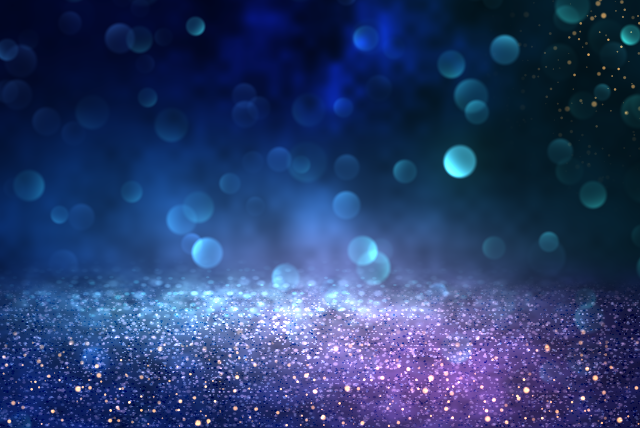
A WebGL 2 fragment shader for this background:

```glsl
#version 300 es
precision highp float;

uniform vec2 u_resolution;
out vec4 outColor;

#define HORIZON 0.335
#define BOKEH_LAYERS 4
#define BOKEH_CELL 0.125
#define BOKEH_DENSITY 0.46
#define BOKEH_GAIN 0.85
#define GRAIN_LAYERS 5
#define GRAIN_GAIN 0.5
#define GOLD_GAIN 1.05
#define FOCUS vec2(1.075, 0.623)
#define GOLD vec3(1.0, 0.66, 0.30)
#define TEAL vec3(0.20, 0.72, 0.68)
#define AZURE vec3(0.25, 0.50, 0.80)

vec3 hash3(vec2 p) {
  vec3 q = fract(p.xyx * vec3(0.1031, 0.1030, 0.0973));
  q += dot(q, q.yxz + 33.33);
  return fract((q.xxy + q.yzz) * q.zyx);
}

float noise(vec2 p) {
  vec2 i = floor(p), f = fract(p);
  f = f * f * (3.0 - 2.0 * f);
  float low = mix(hash3(i).x, hash3(i + vec2(1, 0)).x, f.x);
  float high = mix(hash3(i + vec2(0, 1)).x, hash3(i + vec2(1, 1)).x, f.x);
  return mix(low, high, f.y);
}

float fbm(vec2 p) {
  return 0.5 * noise(p) + 0.3 * noise(p * 2.1 + 7.0) + 0.2 * noise(p * 4.3 + 19.0);
}

// Soft elliptical glow
float glow(vec2 p, vec2 center, vec2 size) {
  vec2 d = (p - center) / size;
  return exp(-dot(d, d));
}

vec3 skyColor(vec2 p) {
  vec3 c = mix(vec3(0.005, 0.025, 0.16), vec3(0.01, 0.09, 0.13), smoothstep(0.6, 1.1, p.x));
  c += vec3(0.02, 0.15, 0.24) * glow(p, vec2(0.32, 0.5), vec2(0.5, 0.24));
  float haze = fbm(p * 8.0);
  c += vec3(0.02, 0.07, 0.42) * glow(p, vec2(0.76, 0.86), vec2(0.28, 0.15)) * haze * haze * 2.2;
  c = mix(c, vec3(0.20, 0.42, 0.70), 0.85 * glow(p, vec2(0.66, 0.44), vec2(0.42, 0.17)));
  c = mix(c, vec3(0.50, 0.54, 0.82), 0.75 * glow(p, vec2(0.78, 0.37), vec2(0.36, 0.1)));
  return c * (0.6 + 0.8 * haze);
}

vec3 groundColor(vec2 p) {
  vec3 c = mix(vec3(0.04, 0.11, 0.35), vec3(0.06, 0.07, 0.24), smoothstep(0.5, 1.4, p.x));
  c = mix(c, vec3(0.20, 0.46, 0.66), 0.8 * glow(p, vec2(0.4, 0.28), vec2(0.38, 0.12)));
  c = mix(c, vec3(0.62, 0.60, 0.84), 0.95 * glow(p, vec2(0.82, 0.26), vec2(0.38, 0.14)));
  c = mix(c, vec3(0.56, 0.36, 0.73), 0.8 * glow(p, vec2(1.02, 0.11), vec2(0.28, 0.14)));
  return c * (0.6 + 0.8 * fbm(p * vec2(14.0, 26.0)));
}

// Translucent disc with a lit crescent on one side
float lens(vec2 d, float radius, float tilt) {
  float r = length(d) / radius;
  float soft = 0.1 + 1.0 / (u_resolution.y * radius);
  float side = 0.5 + 0.5 * dot(d / radius, vec2(cos(tilt), sin(tilt)));
  float body = 0.35 + 0.15 * r * r + 1.2 * side * side * side;
  return body * (1.0 - smoothstep(1.0 - soft, 1.0 + soft, r));
}

vec3 bokeh(vec2 p) {
  vec3 sum = vec3(0);
  for (int layer = 0; layer < BOKEH_LAYERS; layer++) {
    float depth = float(layer), cell = BOKEH_CELL * (1.0 + 0.15 * depth);
    vec2 base = floor(p / cell);
    for (int k = 0; k < 9; k++) {
      vec2 id = base + vec2(k % 3 - 1, k / 3 - 1);
      vec3 place = hash3(id + 37.0 * depth + 11.0), look = hash3(id + 53.0 * depth + 91.0);
      vec2 center = (id + place.xy) * cell;
      float radius = mix(0.019, 0.036, look.y) * (1.0 + 0.1 * depth);
      float power = mix(0.12, 0.95, look.x * look.x) / (1.0 + 0.5 * depth);
      power *= step(place.z, BOKEH_DENSITY) * mix(0.3, 1.0, smoothstep(0.28, 0.42, center.y));
      power *= mix(0.35, 1.0, smoothstep(0.1, 0.5, center.x + 0.4 * (0.75 - center.y)));
      vec3 tint = mix(AZURE, TEAL, smoothstep(0.1, 0.7, look.z + 0.4 * (center.x - 0.7)));
      sum += tint * power * lens(p - center, radius, 6.28 * look.z);
    }
  }
  return sum * BOKEH_GAIN;
}

// One speck per cell on shifted rows; x is coverage, y a random shade
vec2 specks(vec2 p, vec2 cell, float density, float size, float seed) {
  vec2 grid = p / cell;
  grid.x += 7.0 * hash3(vec2(floor(grid.y), seed)).y;
  vec2 id = floor(grid);
  vec3 r = hash3(id + seed);
  float shade = hash3(id + seed + 71.0).x;
  float radius = size * (0.45 + 0.55 * shade);
  float d = length(fract(grid) - mix(vec2(size), vec2(1.0 - size), r.xy));
  return vec2(step(r.z, density) * (1.0 - smoothstep(0.3 * radius, radius, d)), shade);
}

vec3 glitter(vec2 p) {
  float ground = 1.0 - smoothstep(HORIZON - 0.1, HORIZON + 0.02, p.y);
  float light = 0.4 + 0.6 * glow(p, vec2(0.7, 0.23), vec2(0.6, 0.14));
  light *= 0.3 + 1.4 * fbm(p * vec2(14.0, 24.0) + 5.0);
  vec3 sum = vec3(0);
  // Fine grains, some of them dark
  for (int i = 0; i < GRAIN_LAYERS; i++) {
    float k = float(i), width = 0.009 + 0.003 * k;
    vec2 grain = specks(p, vec2(width, width * 0.75), 0.45, 0.4, 17.0 * k + 3.0);
    vec3 tint = mix(vec3(0.25, 0.62, 0.85), vec3(0.9, 0.66, 0.74), grain.y) - step(grain.y, 0.42);
    sum += tint * light * ground * GRAIN_GAIN * grain.x;
  }
  // Blurred flakes along the horizon
  float band = glow(p, vec2(0.58, 0.3), vec2(0.46, 0.05));
  for (int i = 0; i < 3; i++) {
    float k = float(i);
    vec2 flake = specks(p, vec2(0.028, 0.018) * (1.0 + 0.4 * k), 0.5, 0.42, 5.0 + 29.0 * k);
    sum += mix(TEAL, vec3(0.5, 0.65, 0.8), flake.y) * band * 0.45 * flake.x;
  }
  sum += vec3(0.30, 0.46, 0.48) * band * (1.6 * fbm(p * vec2(22.0, 34.0)) - 0.3);
  // Warm sparks in front and in the upper right corner
  float front = smoothstep(0.28, 0.1, p.y);
  float corner = glow(p, vec2(1.42, 0.88), vec2(0.13, 0.16));
  for (int i = 0; i < 3; i++) {
    float width = 0.017 + 0.009 * float(i);
    vec2 spark = specks(p, vec2(width), 0.2, 0.28, 61.0 + 23.0 * float(i));
    sum += GOLD * GOLD_GAIN * spark.x * (0.25 + spark.y) * max(front, 0.75 * corner);
  }
  return sum;
}

void main() {
  vec2 p = gl_FragCoord.xy / u_resolution.y;
  float edge = HORIZON + 0.04 * (noise(p * 9.0) - 0.5);
  vec3 color = mix(groundColor(p), skyColor(p), smoothstep(edge - 0.09, edge + 0.08, p.y));
  color += bokeh(p) + glitter(p);
  // Brightest lens and its halo
  color += vec3(0.35, 0.85, 0.95) * lens(p - FOCUS, 0.037, 3.9);
  color += TEAL * 0.1 * glow(p, FOCUS, vec2(0.08));
  outColor = vec4(clamp(color, 0.0, 1.0), 1.0);
}
```
